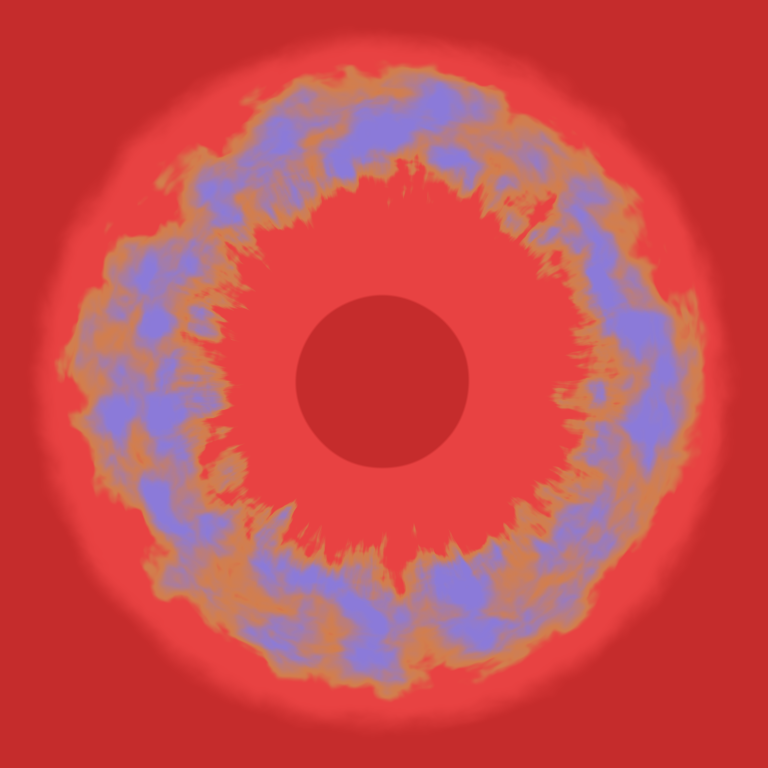
Write a WebGL 2 fragment shader that draws this background.

```glsl
#version 300 es
// A red disc with a dark core, circled by a mottled orange and violet ring.
precision highp float;

uniform vec2 u_resolution;
out vec4 fragColor;

#define CENTER vec2(0.498, 0.503)
#define CORE_RADIUS 0.1125
#define INNER_RADIUS 0.226
#define OUTER_RADIUS 0.411
#define DISC_RADIUS 0.446
#define STREAK_LENGTH 0.045
#define MOTTLE 0.78
#define DARK_RED vec3(0.773, 0.171, 0.171)
#define BRIGHT_RED vec3(0.910, 0.257, 0.257)
#define ORANGE vec3(0.825, 0.495, 0.300)
#define VIOLET vec3(0.545, 0.480, 0.850)

const float TAU = 6.2831853;

// Unit gradient for a lattice cell, repeating along x.
vec2 gradient(vec2 cell, float period) {
    cell.x = mod(cell.x, period);
    vec3 h = fract(cell.xyx * vec3(0.1031, 0.1030, 0.0973));
    h += dot(h, h.yzx + 33.33);
    float angle = TAU * fract((h.x + h.y) * h.z);
    return vec2(cos(angle), sin(angle));
}

// Gradient noise that closes seamlessly around the circle.
float noise(vec2 p, float period) {
    vec2 i = floor(p), f = p - i;
    vec2 w = f * f * f * (f * (f * 6.0 - 15.0) + 10.0);
    vec2 x = vec2(1.0, 0.0);
    float a = dot(gradient(i, period), f);
    float b = dot(gradient(i + x, period), f - x);
    float c = dot(gradient(i + x.yx, period), f - x.yx);
    float d = dot(gradient(i + 1.0, period), f - 1.0);
    return mix(mix(a, b, w.x), mix(c, d, w.x), w.y);
}

// Layered noise; polar = (turn, radius), cells = count around and outward.
float fbm(vec2 polar, vec2 cells, float seed) {
    vec2 p = polar * cells + vec2(0.0, seed);
    float period = cells.x, sum = 0.0, gain = 1.0;
    for (int k = 0; k < 4; k++) {
        sum += gain * noise(p, period);
        p = p * 2.0 + vec2(0.0, 17.3);
        period *= 2.0;
        gain *= 0.52;
    }
    return sum;
}

void main() {
    vec2 uv = (gl_FragCoord.xy - 0.5 * u_resolution) / min(u_resolution.x, u_resolution.y) + 0.5;
    vec2 q = uv - CENTER;
    float r = length(q);
    float angle = atan(q.y, q.x);
    vec2 polar = vec2(angle / TAU, r);
    float lobes = cos(4.0 * angle);

    // Curl the coordinates a little so the mottling looks fluid
    vec2 warp = vec2(fbm(polar, vec2(20.0, 14.0), 3.0), fbm(polar, vec2(20.0, 14.0), 41.0));
    vec2 curled = polar + warp * vec2(0.008, 0.016);
    float mottle = fbm(curled, vec2(24.0, 17.0), 73.0);

    // Uneven borders: radial streaks inside, wisps outside
    float streak = fbm(polar + vec2(0.003 * warp.x, 0.0), vec2(66.0, 7.0), 11.0);
    float inner = INNER_RADIUS + 0.022 * cos(angle - 0.55) + STREAK_LENGTH * streak;
    float wisps = fbm(curled, vec2(30.0, 8.0), 127.0);
    float outer = OUTER_RADIUS + 0.009 * cos(angle - 0.3) + 0.005 * lobes
                + (0.022 - 0.010 * cos(angle)) * wisps;

    // Ring strength, from below zero at its borders to one in its heart
    float inside = r - inner, outside = outer - r;
    float body = smoothstep(-0.02, 0.085, inside) * smoothstep(-0.015, 0.075, outside);
    float reach = smoothstep(-0.015, 0.03, inside) * smoothstep(-0.015, 0.02, outside);
    float heat = 0.85 * body - 0.12 + reach * (MOTTLE * mottle + 0.08 * lobes);

    // Flat disc with a feathered rim and a crisp dark core
    float rim = DISC_RADIUS + 0.011 * fbm(curled, vec2(36.0, 20.0), 211.0);
    float core = CORE_RADIUS + 0.0015 * noise(vec2(polar.x * 9.0, 5.0), 9.0);
    float disc = smoothstep(core - 0.002, core + 0.002, r)
               * (1.0 - smoothstep(rim - 0.020, rim + 0.020, r));

    vec3 color = mix(DARK_RED, BRIGHT_RED, disc);
    color = mix(color, ORANGE, smoothstep(-0.02, 0.26, heat));
    color = mix(color, VIOLET, smoothstep(0.22, 1.02, heat));
    fragColor = vec4(color, 1.0);
}
```
